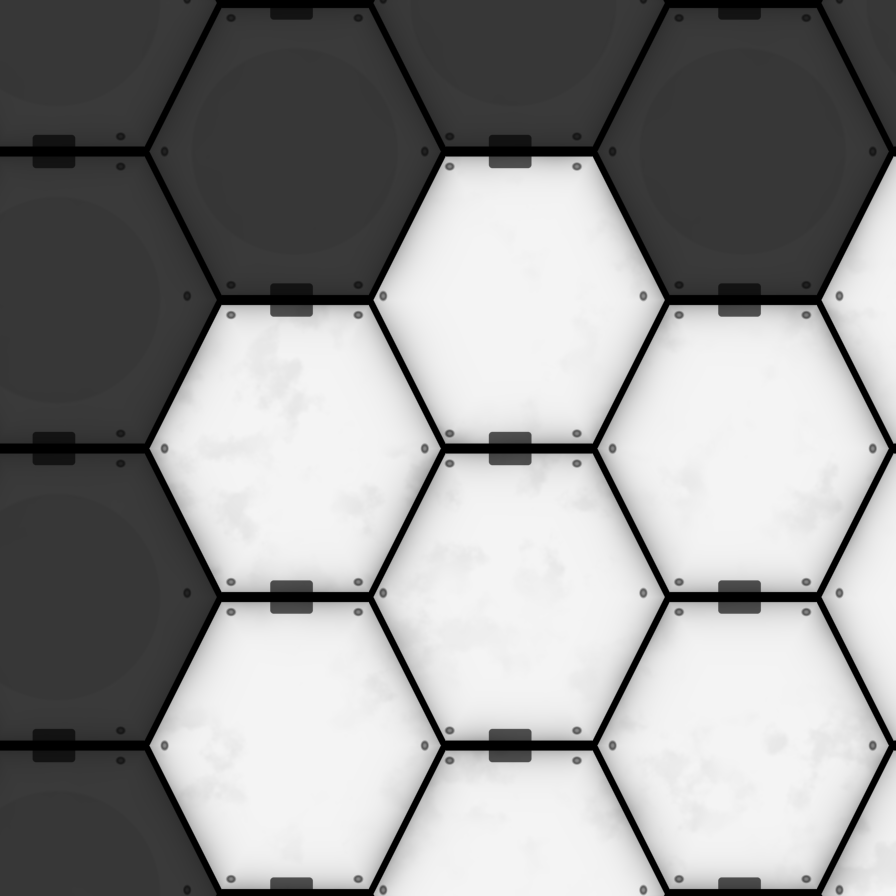
This pattern is drawn by a Shadertoy shader. Its source:

```glsl
// Wall of bolted hexagonal panels, dark along the left and top, pale elsewhere.
// Two interleaved lattices give the nearest cell; edge distances draw the seams
// and shading, folded coordinates place bolts and clips, and noise adds grime.

#define ORIGIN vec2(0.3294, 0.4994)   // centre of the cell in column 0, row 0
#define COLUMN_STEP 0.25
#define ROW_STEP 0.3315
#define FLAT_SEAM 0.0056              // half widths of the seams
#define SLANT_SEAM 0.0036
#define BOLT_RADIUS 0.0046
#define CLIP_HALF vec2(0.0238, 0.0186)
#define DISC_RADIUS 0.115
#define PALE_TONE 0.957
#define DARK_TONE 0.216
#define SHADE_REACH 0.0145
#define GRIME 0.05

float hash(vec2 p) {
    vec3 q = fract(vec3(p.xyx) * 0.1031);
    q += dot(q, q.yzx + 33.33);
    return fract((q.x + q.y) * q.z);
}

float noise(vec2 p) {
    vec2 i = floor(p), f = fract(p);
    f = f * f * (3.0 - 2.0 * f);
    return mix(mix(hash(i), hash(i + vec2(1, 0)), f.x),
               mix(hash(i + vec2(0, 1)), hash(i + vec2(1, 1)), f.x), f.y);
}

float fbm(vec2 p) {
    float sum = 0.0, weight = 0.5;
    for (int i = 0; i < 4; i++) {
        sum += weight * noise(p);
        p = mat2(1.6, 1.2, -1.2, 1.6) * p + 7.3;
        weight *= 0.5;
    }
    return sum;
}

// Inward distances to the flat (x) and slanted (y) sides
vec2 hexEdges(vec2 p) {
    p = abs(p);
    vec2 slope = vec2(1.5 / COLUMN_STEP, 1.0 / ROW_STEP);
    return vec2(0.5 * ROW_STEP - p.y, (1.0 - dot(p, slope)) / length(slope));
}

float roundedBox(vec2 p, vec2 halfSize, float radius) {
    vec2 q = abs(p) - halfSize + radius;
    return length(max(q, 0.0)) + min(max(q.x, q.y), 0.0) - radius;
}

float cover(float d, float soft) {
    return 1.0 - smoothstep(-soft, soft, d);
}

void mainImage(out vec4 fragColor, in vec2 fragCoord) {
    vec2 uv = fragCoord / iResolution.y;
    float soft = 0.8 / iResolution.y;
    vec2 p = uv - ORIGIN;

    // Nearest cell among the even and odd columns
    vec2 cell = vec2(0), local = vec2(0), edges = vec2(-1);
    for (int k = 0; k < 2; k++) {
        float odd = float(k);
        vec2 id = vec2(2.0 * round(0.5 * (p.x / COLUMN_STEP - odd)) + odd,
                       round(p.y / ROW_STEP - 0.5 * odd) + 0.5 * odd);
        vec2 q = p - id * vec2(COLUMN_STEP, ROW_STEP);
        vec2 e = hexEdges(q);
        if (min(e.x, e.y) > min(edges.x, edges.y)) {
            cell = id;
            local = q;
            edges = e;
        }
    }
    bool dark = cell.x < -0.5 || cell.y > 0.75;
    float odd = mod(cell.x, 2.0);
    float seam = min(edges.x - FLAT_SEAM, edges.y - SLANT_SEAM);
    float depth = max(seam, 0.0);

    // Fittings drift sideways in the odd columns
    vec2 q = local;
    q.x -= odd * (0.0046 * (cell.x - 1.0) - 0.006) - 0.0005;

    // Panel face: grime on pale panels, a faint disc on dark ones
    vec2 grain = uv + 3.7 * cell;
    float blotch = smoothstep(0.42, 0.7, fbm(grain * 34.0));
    float patches = smoothstep(0.3, 0.65, fbm(grain * 9.0 + 20.0));
    float edgeShade = exp(-depth / SHADE_REACH);
    float tone;
    if (dark) {
        float disc = cover(length(q) - DISC_RADIUS, 0.002);
        tone = DARK_TONE + 0.014 * (1.0 - disc) - 0.045 * edgeShade;
        tone += 0.006 * (fbm(grain * 20.0) - 0.5);
    } else {
        float uneven = 0.8 + 0.4 * noise(grain * 25.0);
        tone = PALE_TONE - 0.25 * edgeShade * uneven - GRIME * blotch * patches;
    }

    // Bolts: four near the corners, two at the side points
    vec2 corner = (abs(q) - vec2(0.071, 0.149)) * vec2(0.92, 1.1);
    vec2 side = vec2(abs(q.x) - 0.1452, q.y - 0.0045 * odd) * vec2(1.12, 0.88);
    float bolt = min(length(corner), length(side));
    float head = cover(bolt - 0.45 * BOLT_RADIUS, soft + 0.0006);
    tone *= mix(1.0, mix(0.4, 0.62, head), cover(bolt - BOLT_RADIUS, soft + 0.0006));

    // Translucent clips straddling the flat seams
    vec2 clipPos = vec2(q.x + 0.0035, abs(q.y) - 0.5 * ROW_STEP);
    tone *= mix(1.0, 0.36, cover(roundedBox(clipPos, CLIP_HALF, 0.004), soft));

    // Black seams
    tone *= 1.0 - cover(seam, soft);
    fragColor = vec4(vec3(tone), 1.0);
}
```
